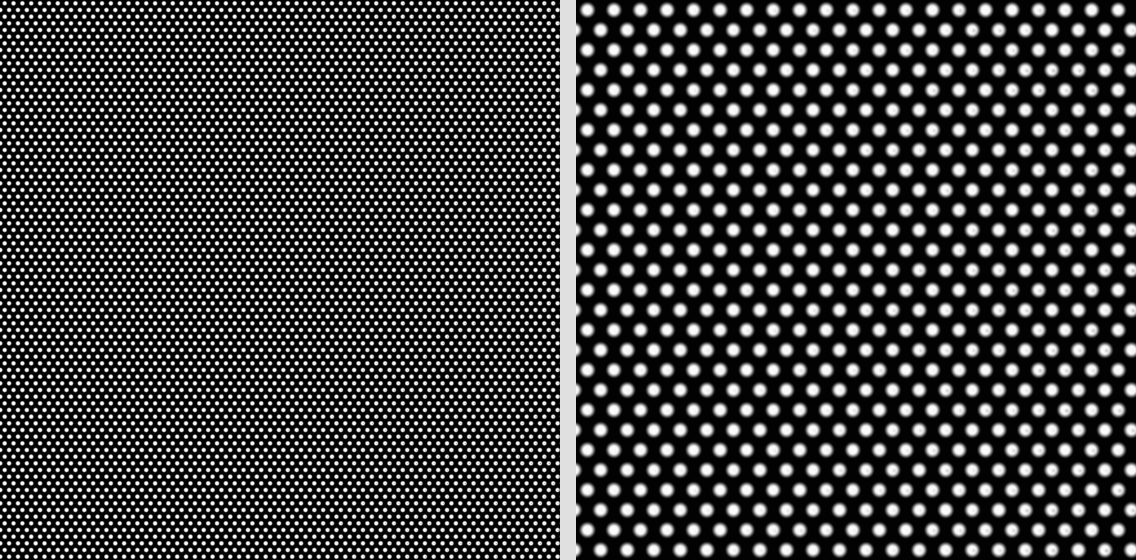
Left, the full canvas; right, a detail of the centre.
This pattern is drawn by a Shadertoy shader. Its source:

```glsl
const float COLUMNS = 63.3;            // dots across the canvas
const float ROWS = 84.0;               // staggered rows down the canvas
const float PHASE = 0.03;              // sideways shift, in dot pitches
const float DOT_RADIUS = 0.2325;       // lengths below are in dot pitches
const float EDGE_SOFTNESS = 0.1125;
const float RADIUS_JITTER = 0.008;
const vec2 PIT_OFFSET = vec2(0.07, 0.03);
const float PIT_RADIUS = 0.13;
const float PIT_DEPTH = 0.38;
const vec3 GROUND = vec3(0.008);
const vec3 DOT = vec3(0.985);

float hash21(vec2 p) {
    vec3 q = fract(vec3(p.xyx) * 0.1031);
    q += dot(q, q.yzx + 33.33);
    return fract((q.x + q.y) * q.z);
}

void mainImage(out vec4 fragColor, in vec2 fragCoord) {
    vec2 uv = fragCoord / iResolution.xy;

    // Staggered lattice, rows counted from the top
    float rowPos = (1.0 - uv.y) * ROWS;
    float row = floor(rowPos);
    float colPos = uv.x * COLUMNS - PHASE + 0.5 * mod(row, 2.0);
    vec2 id = vec2(floor(colPos), row);
    vec2 p = vec2(fract(colPos) - 0.5, (fract(rowPos) - 0.5) * COLUMNS / ROWS);

    // Soft round dot
    float pixel = COLUMNS / iResolution.x;
    float soft = max(EDGE_SOFTNESS, 0.7 * pixel);
    float radius = DOT_RADIUS + RADIUS_JITTER * (hash21(id) - 0.5);
    float cover = 1.0 - smoothstep(-soft, soft, length(p) - radius);

    // Grey pits, more frequent toward the right
    float wear = smoothstep(0.2, 1.0, uv.x) * hash21(id + 17.0);
    float pit = 1.0 - smoothstep(0.0, PIT_RADIUS, length(p - PIT_OFFSET));
    cover *= 1.0 - PIT_DEPTH * wear * pit;

    fragColor = vec4(mix(GROUND, DOT, cover), 1.0);
}
```
